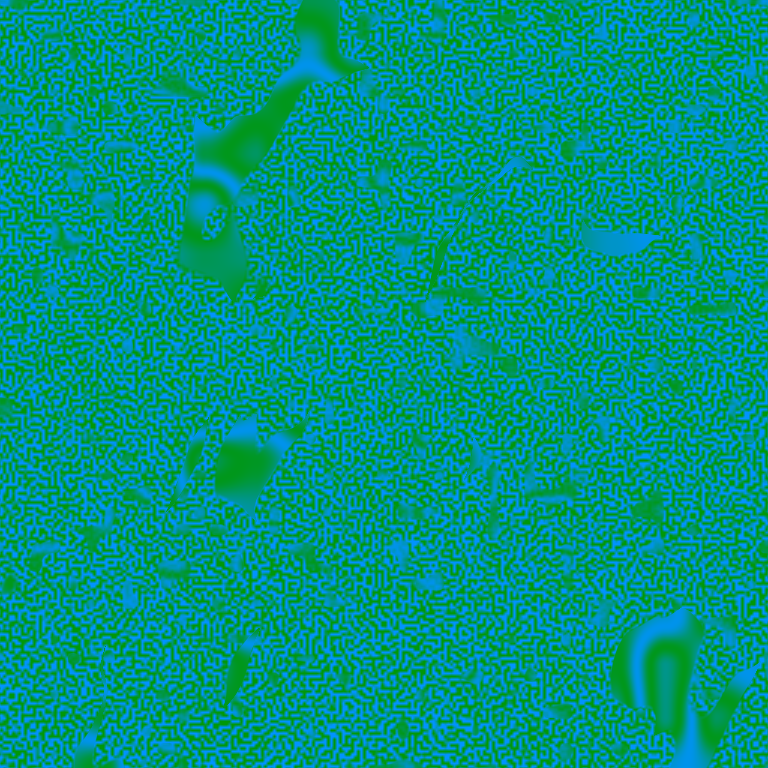
Write a three.js fragment shader that draws this texture.

```glsl
varying vec2 vUv;

const float CELLS = 256.0;
const vec3 GREEN = vec3(0.0, 0.595, 0.03);
const vec3 BLUE = vec3(0.0, 0.575, 1.0);

float hash(vec2 p) {
  vec3 q = fract(vec3(p.xyx) * 0.1031);
  q += dot(q, q.yzx + 33.33);
  return fract((q.x + q.y) * q.z);
}

float noise(vec2 p) {
  vec2 i = floor(p);
  vec2 f = fract(p);
  f = f * f * (3.0 - 2.0 * f);
  float low = mix(hash(i), hash(i + vec2(1.0, 0.0)), f.x);
  float high = mix(hash(i + vec2(0.0, 1.0)), hash(i + 1.0), f.x);
  return mix(low, high, f.y);
}

float fbm(vec2 p) {
  return 0.6 * noise(p) + 0.27 * noise(p * 2.1 + 17.3) + 0.13 * noise(p * 4.3 + 41.7);
}

// Ring-shaped band-pass weight, close to a windowed Bessel function
float ringWeight(float r, float waveNumber, float spread) {
  if (r < 0.5) return 1.0;
  float x = waveNumber * r;
  return sqrt(0.6366 / x) * cos(x - 0.785) * exp(-r * r / (2.0 * spread * spread));
}

// Labyrinth of filtered cell noise, blended between the four nearest cells
float labyrinth(vec2 uv, float cells, float gain, float bias) {
  vec2 p = uv * cells - 0.5;
  vec2 cell = floor(p) + 20.0;
  vec2 f = fract(p);
  vec4 sum = vec4(0.0);
  for (int y = -3; y <= 3; y++) {
    for (int x = -3; x <= 3; x++) {
      vec2 offset = vec2(float(x), float(y));
      vec2 c = cell + offset;
      vec4 corners = vec4(hash(c), hash(c + vec2(1.0, 0.0)),
                          hash(c + vec2(0.0, 1.0)), hash(c + 1.0));
      sum += ringWeight(length(offset), 2.6, 2.0) * (corners - 0.5);
    }
  }
  vec4 tone = clamp(0.5 + bias + gain * sum, 0.0, 1.0);
  return mix(mix(tone.x, tone.y, f.x), mix(tone.z, tone.w, f.x), f.y);
}

// Broken, winding channels that lean to the right
float veinMask(vec2 uv, float scale) {
  vec2 p = vec2(uv.x - 0.35 * uv.y, 0.5 * uv.y + 0.15 * uv.x) * scale;
  float ridge = abs(fbm(p + 5.0) - 0.5);
  float gate = smoothstep(0.56, 0.86, noise(uv * 7.5 + 31.0));
  float halfWidth = 0.065 * gate;
  return gate * 6.0 > 0.3 ? 1.0 - smoothstep(halfWidth * 0.7, halfWidth, ridge) : 0.0;
}

// Small flat specks scattered between the channels
float speckMask(vec2 uv, float scale) {
  return smoothstep(0.78, 0.88, noise(uv * scale + 73.0));
}

void main() {
  float veins = veinMask(vUv, 7.0);
  float specks = speckMask(vUv, 42.0);

  // Maze with a faint regional tint
  float tint = 0.16 * (fbm(vUv * 4.0 + 60.0) - 0.5);
  float maze = labyrinth(vUv, CELLS, 3.5, tint);
  maze = clamp(0.5 + 1.15 * (maze - 0.5), 0.0, 1.0);

  // Slow shading inside the flat parts
  float phase = 11.0 * noise(vUv * 15.0 + 9.0) + 2.0 * veins;
  float shade = 0.5 + 0.42 * sin(phase);
  float speckShade = 0.5 + 0.4 * sin(12.0 * noise(vUv * 30.0 + 3.0));

  float tone = mix(maze, speckShade, 0.85 * specks);
  tone = mix(tone, shade, veins);
  gl_FragColor = vec4(mix(GREEN, BLUE, tone), 1.0);
}
```
